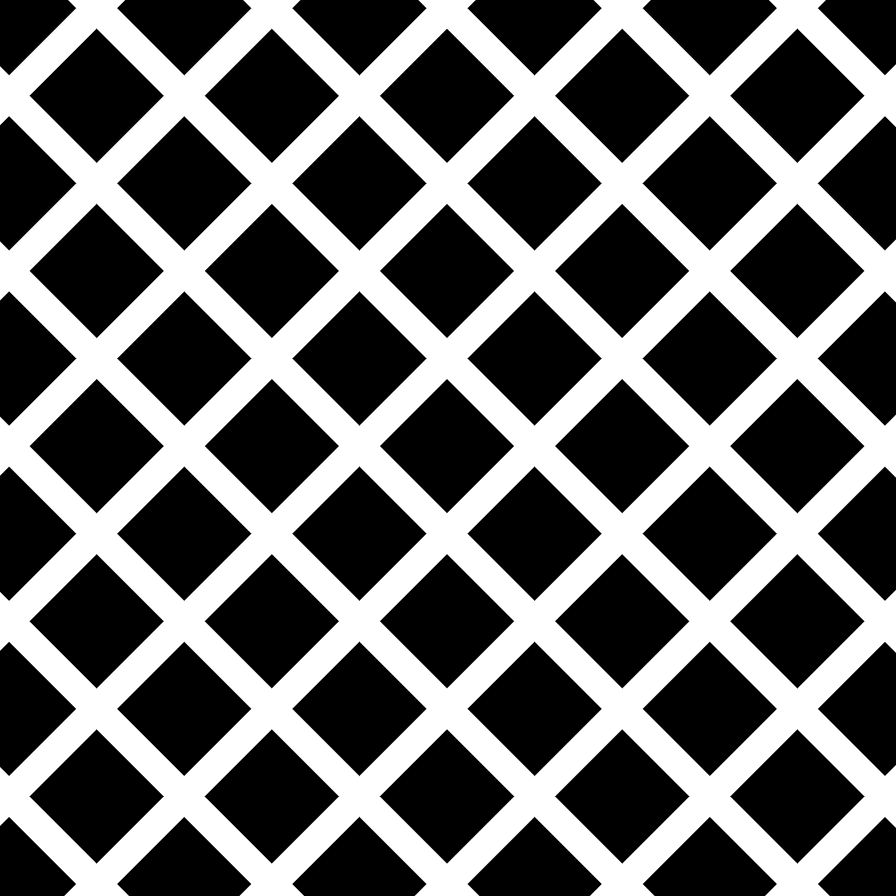
Give the GLSL for this pattern, as a three.js fragment shader.

```glsl
// Black diamonds separated by a white diagonal lattice of even bars.
// The plane is turned by 45 degrees and folded into square cells; a square
// distance function in each cell gives the diamond, smoothed by one pixel.

#define PERIOD        0.1955               // spacing of diamonds along a row
#define HALF_DIAGONAL 0.0749               // centre of a diamond to its corner
#define CENTRE        vec2(0.4989, 0.5021) // middle of the central diamond
#define DIAMOND_COLOR vec3(0.0)
#define BAR_COLOR     vec3(1.0)

varying vec2 vUv;

const float INV_SQRT2 = inversesqrt(2.0);

// Rotate by 45 degrees, keeping lengths.
vec2 toDiagonal(vec2 p) {
  return vec2(p.x + p.y, p.x - p.y) * INV_SQRT2;
}

// Fold space into cells of the given size, centred on zero.
vec2 repeatCentred(vec2 p, float size) {
  return (fract(p / size + 0.5) - 0.5) * size;
}

// Signed distance to an axis-aligned square, with sharp corners.
float squareDistance(vec2 p, float halfSide) {
  vec2 q = abs(p);
  return max(q.x, q.y) - halfSide;
}

void main() {
  // Diagonal cells: alternate rows are offset by half a period
  vec2 cell = repeatCentred(toDiagonal(vUv - CENTRE), PERIOD * INV_SQRT2);
  float dist = squareDistance(cell, HALF_DIAGONAL * INV_SQRT2);

  // Edge coverage, measured on the unfolded coordinate to avoid seams
  float pixel = fwidth(vUv.x);
  float bar = clamp(dist / pixel + 0.5, 0.0, 1.0);

  gl_FragColor = vec4(mix(DIAMOND_COLOR, BAR_COLOR, bar), 1.0);
}
```
